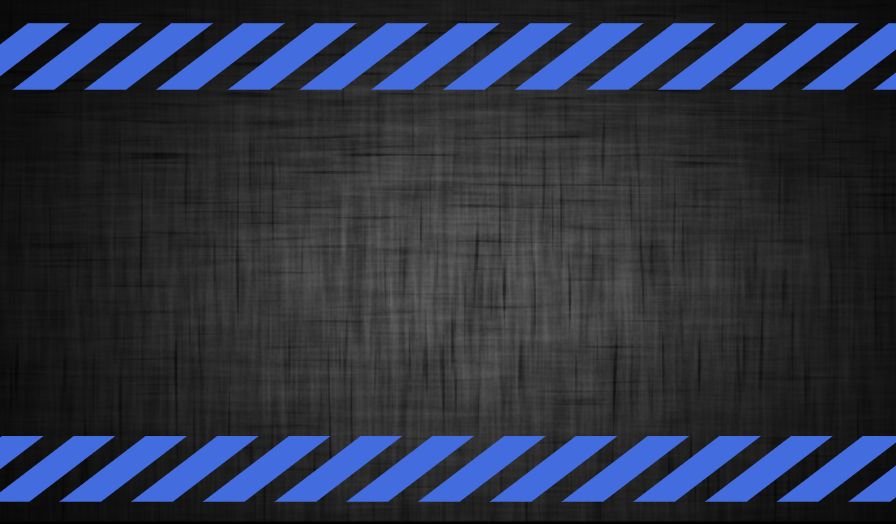
Write a WebGL 1 fragment shader that draws this background.

```glsl
precision highp float;
// Dark woven metal backdrop with a soft central glow and two bands of slanted blue hazard stripes.
uniform vec2 u_resolution;

const vec3 STRIPE_BLUE = vec3(0.262, 0.422, 0.875);
const float STRIPE_PERIOD = 0.1369;
const float STRIPE_WIDTH = 0.0795;
const float STRIPE_SLANT = 1.31;

vec2 hashGradient(vec2 cell) {
  vec3 h = fract(vec3(cell.xyx) * vec3(0.1031, 0.1030, 0.0973));
  h += dot(h, h.yzx + 33.33);
  return fract((h.xx + h.yz) * h.zy) * 2.0 - 1.0;
}

float gradientNoise(vec2 p) {
  vec2 i = floor(p);
  vec2 f = p - i;
  vec2 w = f * f * f * (f * (f * 6.0 - 15.0) + 10.0);
  float a = dot(hashGradient(i), f);
  float b = dot(hashGradient(i + vec2(1.0, 0.0)), f - vec2(1.0, 0.0));
  float c = dot(hashGradient(i + vec2(0.0, 1.0)), f - vec2(0.0, 1.0));
  float d = dot(hashGradient(i + vec2(1.0, 1.0)), f - vec2(1.0, 1.0));
  return mix(mix(a, b, w.x), mix(c, d, w.x), w.y);
}

// Long thin fibres running along x, built from finer and finer layers.
float fibres(vec2 p, float seed) {
  float sum = 0.0;
  vec2 scale = vec2(3.0, 38.0);
  for (int i = 0; i < 4; i++) {
    sum += gradientNoise(p * scale + seed);
    scale *= vec2(1.6, 1.65);
    seed += 17.3;
  }
  return sum;
}

// Sparse dark scratches along x.
float scratches(vec2 p, float seed) {
  float n = gradientNoise(p * vec2(5.0, 120.0) + seed);
  return smoothstep(0.15, 0.5, n);
}

// Elliptical falloff of the light.
float glow(vec2 p, vec2 center, vec2 radius) {
  vec2 q = (p - center) / radius;
  return exp(-dot(q, q));
}

// Brightness factor of the crossed threads.
float weave(vec2 p) {
  float upper = smoothstep(0.4, 0.85, p.y);
  float across = fibres(p, 5.0) * mix(0.13, 0.22, upper);
  float down = fibres(p.yx, 71.0) * mix(0.24, 0.13, upper);
  float cuts = scratches(p, 23.0) * mix(0.2, 0.4, upper)
             + scratches(p.yx, 47.0) * mix(0.4, 0.2, upper);
  float blotches = gradientNoise(p * 9.0) * 0.12 + gradientNoise(p * 32.0) * 0.10;
  float grain = gradientNoise(p * 140.0) * 0.12;
  return max(1.03 + across + down + blotches + grain - cuts, 0.2);
}

// Coverage of a band of slanted stripes; anchor is a stripe's lower left corner.
float stripeBand(vec2 p, vec2 anchor, float top, float pixel) {
  float x = p.x - anchor.x - (p.y - anchor.y) * STRIPE_SLANT;
  float local = mod(x - 0.5 * STRIPE_WIDTH + 0.5 * STRIPE_PERIOD, STRIPE_PERIOD);
  float side = abs(local - 0.5 * STRIPE_PERIOD) - 0.5 * STRIPE_WIDTH;
  side /= length(vec2(1.0, STRIPE_SLANT));
  float ends = max(anchor.y - p.y, p.y - top);
  return clamp(0.5 - max(side, ends) / pixel, 0.0, 1.0);
}

void main() {
  vec2 p = gl_FragCoord.xy / u_resolution.y;
  float pixel = 1.0 / u_resolution.y;

  // Lit metal cloth
  float light = 0.022 + 0.268 * glow(p, vec2(0.89, 0.48), vec2(0.68, 0.47));
  vec3 color = vec3(light * weave(p));

  // Thin dark lower rim
  color *= smoothstep(0.002, 0.008, p.y);

  // Hazard stripes
  float upperBand = stripeBand(p, vec2(0.0240, 0.8288), 0.9557, pixel);
  float lowerBand = stripeBand(p, vec2(0.1133, 0.0425), 0.1679, pixel);
  color = mix(color, STRIPE_BLUE, max(upperBand, lowerBand));

  gl_FragColor = vec4(color, 1.0);
}
```
